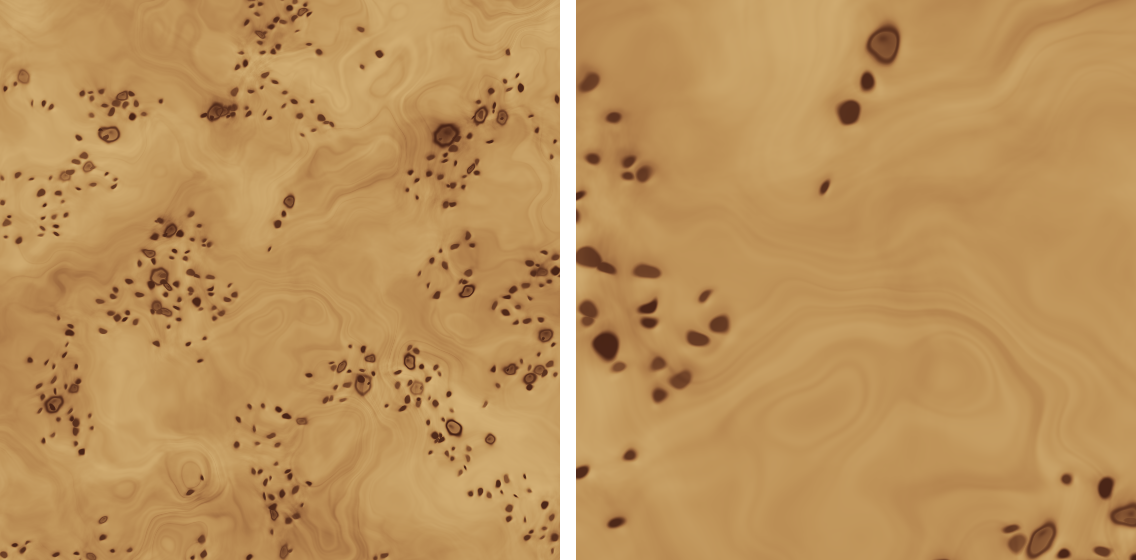
Left, the full canvas; right, a detail of the centre.
Give the GLSL for this texture, as a WebGL 2 fragment shader.

```glsl
#version 300 es
precision highp float;
// Burl wood veneer: swirling honey-coloured grain with clusters of dark bud eyes.

uniform vec2 u_resolution;
out vec4 fragColor;

// Tone ramp, palest wood to darkest eye; one tone unit per step
const int STEPS = 7;
const vec3 RAMP[STEPS] = vec3[STEPS](
    vec3(0.83, 0.69, 0.46), vec3(0.79, 0.64, 0.41), vec3(0.75, 0.58, 0.35),
    vec3(0.70, 0.51, 0.30), vec3(0.61, 0.41, 0.24), vec3(0.45, 0.27, 0.16),
    vec3(0.27, 0.13, 0.08));
const float BASE_TONE = 1.85;
const float CLOUD_CONTRAST = 2.1;
const float GRAIN_CONTRAST = 1.0;
const float WARP = 0.16;
const float CLUSTER_SCALE = 6.0;
const float EYE_SOFTNESS = 0.0017;
const float EYE_WOBBLE = 0.004;

vec3 hash3(vec2 cell, float seed) {
    uvec3 v = uvec3(ivec3(vec3(cell, seed))) * 1664525u + 1013904223u;
    v.x += v.y * v.z; v.y += v.z * v.x; v.z += v.x * v.y;
    v ^= v >> 16u;
    v.x += v.y * v.z; v.y += v.z * v.x; v.z += v.x * v.y;
    return vec3(v >> 16u) / 65535.0;
}

float cornerSlope(vec2 cell, vec2 offset) {
    float angle = 6.2832 * hash3(cell, 1.0).x;
    return dot(vec2(cos(angle), sin(angle)), offset);
}

float gradientNoise(vec2 p) {
    vec2 i = floor(p), f = p - i;
    vec2 u = f * f * f * (f * (f * 6.0 - 15.0) + 10.0);
    vec2 e = vec2(1.0, 0.0);
    return mix(mix(cornerSlope(i, f), cornerSlope(i + e, f - e), u.x),
               mix(cornerSlope(i + e.yx, f - e.yx), cornerSlope(i + 1.0, f - 1.0), u.x), u.y);
}

float fbm(vec2 p) {
    float sum = 0.0, amplitude = 1.0;
    for (int i = 0; i < 4; i++) {
        sum += amplitude * gradientNoise(p);
        p = mat2(1.6, 1.2, -1.2, 1.6) * p + 17.3;
        amplitude *= 0.5;
    }
    return sum;
}

// Signed field that is positive where eyes gather
float clusterField(vec2 p) {
    return gradientNoise(p * CLUSTER_SCALE + 31.7)
         + 0.5 * gradientNoise(p * CLUSTER_SCALE * 2.1 + 5.2);
}

// Scattered eyes on a jittered grid: x = dark core, y = brown halo, z = pale rim
vec3 eyes(vec2 p, float cells, float chance, vec2 radii, float ringed) {
    vec3 result = vec3(0.0);
    vec2 home = floor(p * cells);
    for (int y = -1; y <= 1; y++)
    for (int x = -1; x <= 1; x++) {
        vec2 cell = home + vec2(x, y);
        vec3 place = hash3(cell, cells);
        vec3 form = hash3(cell, cells + 1.0);
        vec2 centre = (cell + 0.1 + 0.8 * place.xy) / cells;
        if (place.z > chance * smoothstep(0.02, 0.27, clusterField(centre))) continue;

        float angle = 0.8 + 2.5 * gradientNoise(centre * 3.0) + 1.6 * (form.x - 0.5);
        float c = cos(angle), s = sin(angle);
        vec2 q = mat2(c, -s, s, c) * (p - centre);
        q.y /= mix(0.5, 0.9, form.y);
        float radius = mix(radii.x, radii.y, form.z * form.z);
        float dist = length(q) - radius;
        float soft = EYE_SOFTNESS + 0.6 / u_resolution.y;
        float inside = 1.0 - smoothstep(-soft, soft, dist);

        // Ringed eyes keep a brown heart with an off-centre pupil
        float band = dist / (0.16 * radius + soft * 0.6);
        float pupil = exp(-pow(length(q - 0.25 * radius) / (0.32 * radius), 2.0));
        float ring = max(exp(-band * band), inside * (0.4 + 0.35 * pupil));
        float strength = mix(0.6, 1.0, fract(form.x * 7.0 + form.y));
        result.x = max(result.x, strength * mix(inside, ring, ringed));

        // Halo and rim fall on opposite sides of the eye
        float halo = length(q - vec2(0.0, 0.35 * radius)) / (1.65 * radius);
        float rim = length(q + vec2(0.0, 1.5 * radius)) / (0.8 * radius);
        result.y = max(result.y, exp(-halo * halo * halo));
        result.z = max(result.z, exp(-rim * rim));
    }
    return result;
}

void main() {
    vec2 p = gl_FragCoord.xy / u_resolution.y;
    float cluster = clusterField(p);
    float crowd = smoothstep(0.0, 0.3, cluster);

    // Cloudy figure in warped space
    vec2 q = p + WARP * vec2(fbm(p * 3.0 + 3.1), fbm(p * 3.0 + 41.7));
    float tone = BASE_TONE + CLOUD_CONTRAST * fbm(q * vec2(3.6, 4.6) + 11.3);

    // Grain follows the contours of a flow field and bends around clusters
    float flow = gradientNoise(q * 2.3 + 8.4) + 0.4 * q.y + 0.16 * cluster;
    float along = dot(q, vec2(5.0, 3.0));
    float patches = smoothstep(-0.3, 0.4, gradientNoise(p * 4.0 + 63.0));
    float grain = gradientNoise(vec2(flow * 22.0, along))
                + 0.6 * gradientNoise(vec2(flow * 55.0, along * 1.7 + 9.0));
    tone += GRAIN_CONTRAST * grain * mix(0.4, 1.2, patches);
    float crease = abs(gradientNoise(vec2(flow * 12.0, along * 0.8 + 23.0)));
    tone += 0.5 * patches * (1.0 - smoothstep(0.0, 0.07, crease));

    // Mottling, stronger among the eyes
    tone += mix(0.35, 1.1, crowd) * fbm(q * 32.0) + 0.15 * crowd;
    tone = clamp(tone, 0.0, 3.9);

    // Eyes in three sizes
    vec2 wobbled = p + EYE_WOBBLE * vec2(gradientNoise(p * 70.0), gradientNoise(p * 70.0 + 19.0));
    vec3 small = eyes(wobbled, 46.0, 0.6, vec2(0.0042, 0.0085), 0.0);
    vec3 medium = eyes(wobbled, 21.0, 0.3, vec2(0.008, 0.013), 0.7);
    vec3 large = eyes(wobbled, 9.0, 0.5, vec2(0.013, 0.021), 1.0);
    vec3 eye = max(small, max(medium, large));
    tone += 1.3 * eye.y - 0.8 * eye.z * (1.0 - eye.x);
    tone = mix(tone, float(STEPS - 1), eye.x);

    vec3 colour = RAMP[0];
    for (int i = 1; i < STEPS; i++)
        colour = mix(colour, RAMP[i], clamp(tone - float(i - 1), 0.0, 1.0));
    fragColor = vec4(colour, 1.0);
}
```
